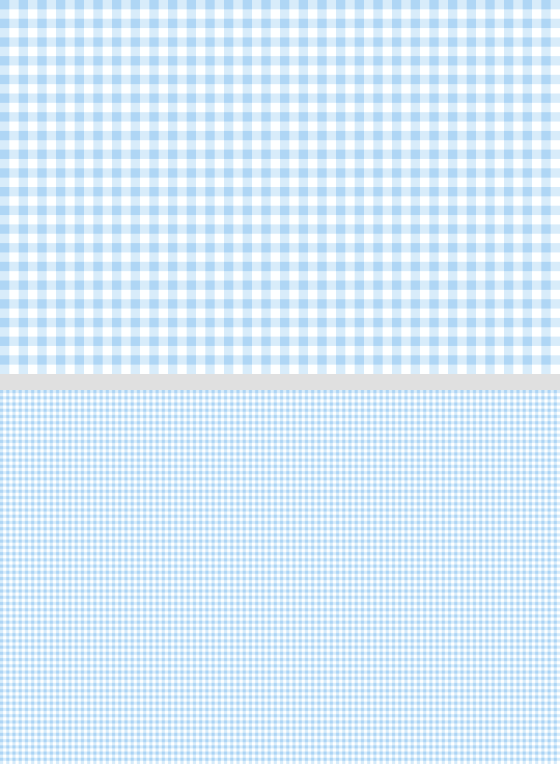
Top, the tile; bottom, the same tile 3 across and 3 down.
This pattern is drawn by a Shadertoy shader. Its source:

```glsl
// Pale blue gingham: translucent vertical and horizontal bands cross on white,
// giving white gaps, light single bands and deeper squares where two overlap.
// Band edges are smoothed by integrating the stripe wave over each pixel.

#define REPEATS    vec2(30.0, 20.0)
#define BAND_WIDTH 0.5
#define WHITE      vec3(0.996, 1.000, 1.000)
#define LIGHT_BLUE vec3(0.848, 0.925, 0.981)
#define DEEP_BLUE  vec3(0.688, 0.840, 0.960)

// Running integral of a wave that is 1 over the first BAND_WIDTH of each repeat.
vec2 bandIntegral(vec2 p) {
    return floor(p) * BAND_WIDTH + min(fract(p), BAND_WIDTH);
}

// Share of a pixel covered by the bands along each axis.
vec2 bandCoverage(vec2 p, vec2 pixelSize) {
    vec2 halfPixel = 0.5 * pixelSize;
    return (bandIntegral(p + halfPixel) - bandIntegral(p - halfPixel)) / pixelSize;
}

void mainImage(out vec4 fragColor, in vec2 fragCoord) {
    // Whole repeats on both axes, counted from the upper left corner.
    vec2 uv = fragCoord / iResolution.xy;
    vec2 weave = vec2(uv.x, 1.0 - uv.y) * REPEATS;
    vec2 band = clamp(bandCoverage(weave, REPEATS / iResolution.xy), 0.0, 1.0);

    // Blend the gaps, single bands and crossings.
    vec3 betweenRows = mix(WHITE, LIGHT_BLUE, band.x);
    vec3 alongRow = mix(LIGHT_BLUE, DEEP_BLUE, band.x);
    fragColor = vec4(mix(betweenRows, alongRow, band.y), 1.0);
}
```
